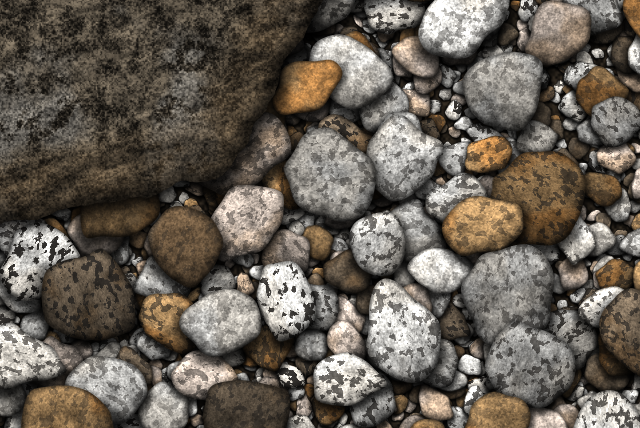
A WebGL 2 fragment shader for this texture:

```glsl
#version 300 es
precision highp float;
// Shore stones of many sizes piled in shadow beside a large dark boulder.
uniform vec2 u_resolution;
out vec4 fragColor;

vec4 hash4(vec2 p) {
  vec4 v = fract(p.xyxy * vec4(.1031, .1030, .0973, .1099));
  v += dot(v, v.wzxy + 33.33);
  return fract((v.xxyz + v.yzzw) * v.zywx);
}

float noise(vec2 p) {
  vec2 i = floor(p), f = fract(p);
  f = f * f * (3. - 2. * f);
  return mix(mix(hash4(i).x, hash4(i + vec2(1, 0)).x, f.x),
             mix(hash4(i + vec2(0, 1)).x, hash4(i + vec2(1, 1)).x, f.x), f.y);
}

float fbm(vec2 p) {
  float sum = 0., amp = .5;
  for (int i = 0; i < 4; i++) {
    sum += amp * noise(p);
    p = mat2(1.6, 1.2, -1.2, 1.6) * p + 7.3;
    amp *= .5;
  }
  return sum;
}

mat2 rotation(float a) {
  return mat2(cos(a), sin(a), -sin(a), cos(a));
}

// Rounded irregular polygon: x is 1 on the outline, yz is the gradient.
vec3 stoneShape(vec2 q, vec4 id) {
  mat2 turn = rotation(id.w * 6.2832);
  float flatness = 1. + .45 * id.y, power = mix(4., 9., id.z);
  q = turn * q * vec2(1, flatness);
  float total = 0.;
  vec2 grad = vec2(0);
  for (int k = 0; k < 7; k++) {
    vec4 h = hash4(id.xy * 91. + float(k) * 3.7);
    float a = (float(k) + .7 * h.x) * 6.2832 / 7., reach = .8 + .4 * h.y;
    vec2 n = vec2(cos(a), sin(a));
    float t = max(dot(q, n) / reach, .001), tp = pow(t, power - 1.);
    total += tp * t;
    grad += tp * n / reach;
  }
  float f = pow(total, 1. / power);
  grad *= pow(f, 1. - power) * vec2(1, flatness);
  return vec3(f, grad * turn);
}

// Mineral colour: granite, pale pink, ochre or dark brown, with flecks and stains.
vec3 stoneColor(vec2 p, vec4 id) {
  vec2 q = rotation(id.w * 6.2832) * p * vec2(1, 1. + .4 * id.z) + id.xy * 20.;
  float blotch = fbm(q * 20.), grain = noise(q * 200.) * .5 + noise(q.yx * 330. + 5.) * .5;
  vec3 c = vec3(.74, .735, .72);
  float fleck = .2 + .75 * id.z, stain = .12;
  if (id.x > .83) { c = vec3(.40, .35, .29); stain = .45; }
  else if (id.x > .69) { c = vec3(.60, .48, .33); stain = .6; fleck *= .7; }
  else if (id.x > .52) { c = vec3(.72, .665, .62); stain = .35; fleck *= .6; }
  c *= (.7 + .5 * id.y) * (.46 + .6 * blotch + .62 * grain);
  c = mix(c, c * vec3(.9, .73, .5), stain * smoothstep(.4, .62, fbm(q * 9. + 40.)));
  float spots = smoothstep(.52, .61, fbm(q * 72. + 13.) + .25 * (blotch - .47));
  return mix(c, vec3(.14, .13, .12), spots * fleck);
}

vec3 shadeStone(vec2 p, vec3 shape, vec4 id) {
  vec2 bump = vec2(fbm(p * 45. + id.xy * 9.), fbm(p * 45. + id.zw * 9. + 31.)) - .47;
  vec2 tilt = normalize(shape.yz + 1e-5) * 1.15 * pow(min(shape.x, 1.), 3.);
  vec3 n = normalize(vec3(tilt + bump * 1.2, 1));
  float light = .27 + 1.0 * max(dot(n, normalize(vec3(-.15, .6, .8))), 0.);
  return stoneColor(p, id) * light * mix(1., .5, smoothstep(.86, 1.02, shape.x));
}

// One scattered layer of stones, each shading what lies beneath it.
vec3 addStones(vec3 col, vec2 p, float size, float share, float seed) {
  vec2 g = rotation(seed * 1.7 + .4) * p / size + 50.;
  g += .09 * (vec2(noise(g * 4.), noise(g * 4. + 19.)) - .5);
  for (int j = -1; j <= 1; j++) for (int i = -1; i <= 1; i++) {
    vec2 cell = floor(g) + vec2(i, j);
    vec4 id = hash4(cell + seed * 37.), place = hash4(cell + seed * 53. + 211.);
    float radius = mix(.4, .56, place.z);
    vec2 q = (g - cell - .25 - .5 * place.xy) / radius;
    if (place.w > share || length(q) > 2.2) continue;
    q = q * rotation(seed * 1.7 + .4);
    vec3 shape = stoneShape(q, id);
    float d = (shape.x - 1.) / length(shape.yz);
    float below = .12 * normalize(shape.yz).y;
    col *= mix(.2, 1., smoothstep(-.1, .27, d + below));
    float cover = clamp(.5 - d * radius * size * u_resolution.y, 0., 1.);
    if (cover > 0.) col = mix(col, shadeStone(p, shape, id), cover);
  }
  return col;
}

vec3 addBoulder(vec3 col, vec2 p) {
  float side = dot(p, vec2(.889, -.459)) - .206, under = dot(p, vec2(.2, -.98)) + .467;
  float k = max(.08 - abs(side - under), 0.) / .08;
  float d = max(side, under) + .02 * k * k + (fbm(p * 14.) - .47) * .04;
  col *= mix(.08, 1., smoothstep(-.01, .065, d));
  vec2 along = rotation(-.3) * p;
  float rough = fbm(p * 38.), grain = noise(p * 190.) * .5 + noise(p.yx * 320.) * .5;
  float streak = fbm(along * vec2(18, 55));
  float relief = smoothstep(.2, .8, rough * .55 + grain * .5);
  vec3 rock = mix(vec3(.06, .053, .043), vec3(.47, .425, .36), relief);
  float lichen = smoothstep(.44, .66, fbm(p * 7. + 3.)) * smoothstep(.35, .6, rough + grain * .2);
  rock = mix(rock, vec3(.47, .46, .44) * (.35 + 1.1 * grain), lichen * .7);
  float lip = smoothstep(-.19, -.08, d);
  rock = mix(rock, vec3(.46, .38, .28) * (streak * .8 + grain * .6 - .1), lip * .6);
  rock *= (.6 + .85 * streak) * mix(1., .4, smoothstep(-.05, .0, d));
  return mix(col, rock, clamp(.5 - d * u_resolution.y, 0., 1.));
}

void main() {
  vec2 p = gl_FragCoord.xy / u_resolution.y;
  vec3 col = vec3(.16, .135, .105) * (.4 + noise(p * 160.));
  for (int layer = 0; layer < 5; layer++) {
    float n = float(layer);
    col = addStones(col, p, .037 * pow(1.55, n), 1. - .08 * n, n + 1.);
  }
  fragColor = vec4(addBoulder(col, p), 1);
}
```
